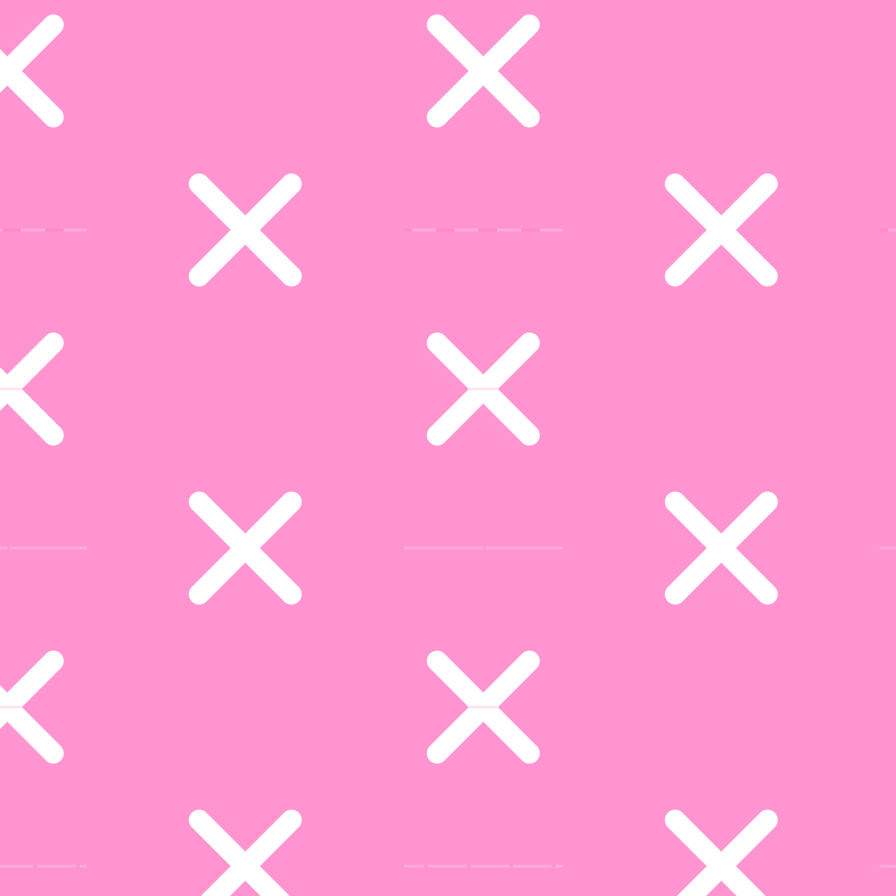
Write a three.js fragment shader that draws this pattern.

```glsl
varying vec2 vUv;

const vec3 PINK = vec3(1.0, 0.58, 0.82);
const vec3 WHITE = vec3(1.0);
const vec3 SCRATCH_TINT = vec3(1.0, 0.67, 0.85);
const vec3 SCRATCH_SHADE = vec3(1.0, 0.535, 0.785);
const vec3 SEAM_TINT = vec3(1.0, 0.89, 0.95);

const vec2 PERIOD = vec2(0.5313, 0.355);   // spacing of one lattice of crosses
const vec2 ANCHOR = vec2(0.5394, 0.5658);  // centre of one cross
const float ARM = 0.0515;                  // arm reach along each axis
const float STROKE = 0.0115;               // half the stroke width
const float SCRATCH_REACH = 0.0885;
const float SCRATCH_HALF = 0.0016;
const float SEAM_REACH = 0.0175;
const float SEAM_HALF = 0.0015;

// Offset from the nearest lattice point
vec2 latticeOffset(vec2 p) {
  return (fract(p / PERIOD + 0.5) - 0.5) * PERIOD;
}

float latticeRow(float y) {
  return floor(y / PERIOD.y + 0.5);
}

// Diagonal cross with round ends
float crossDistance(vec2 p) {
  p = abs(p);
  float along = clamp(0.5 * (p.x + p.y), 0.0, ARM);
  return length(p - along) - STROKE;
}

float boxDistance(vec2 p, vec2 halfSize) {
  vec2 d = abs(p) - halfSize;
  return max(d.x, d.y);
}

float cover(float d, float blur) {
  return 1.0 - smoothstep(-blur, blur, d);
}

// Lit part of a broken line; each row breaks differently
float dashes(float x, float row, float blur) {
  float spacing = 0.0475;
  float start = 0.031;
  float gap = 0.0045;
  if (row > 0.5) {
    start = 0.005;
    gap = 0.0205;
  } else if (row > -0.5) {
    spacing = 2.0 * SCRATCH_REACH;
    start = 0.0015;
    gap = 0.003;
  }
  float fromGap = abs((fract((x - start) / spacing + 0.5) - 0.5) * spacing);
  return 1.0 - cover(fromGap - 0.5 * gap, blur);
}

void main() {
  float blur = 0.8 * fwidth(vUv.x);
  vec2 p = vUv - ANCHOR;
  vec2 shifted = p + 0.5 * PERIOD;
  vec2 main0 = latticeOffset(p);
  vec2 between = latticeOffset(shifted);
  vec3 color = PINK;

  // Faint broken scratches midway between crosses of a column
  float row = latticeRow(shifted.y);
  vec2 s = vec2(main0.x, between.y);
  float scratch = cover(boxDistance(s, vec2(SCRATCH_REACH, SCRATCH_HALF)), blur);
  vec3 gapColor = row > 0.5 ? SCRATCH_SHADE : PINK;
  vec3 scratchColor = mix(gapColor, SCRATCH_TINT, dashes(s.x, row, blur));
  color = mix(color, scratchColor, scratch);

  // Two staggered lattices of crosses
  float crosses = min(crossDistance(main0), crossDistance(between));
  float ink = cover(crosses, blur);
  color = mix(color, WHITE, ink);

  // Seam through the middle of the lower crosses of the first lattice
  float seam = cover(boxDistance(main0, vec2(SEAM_REACH, SEAM_HALF)), blur);
  seam *= ink * step(latticeRow(p.y), 0.5);
  color = mix(color, SEAM_TINT, seam);

  gl_FragColor = vec4(color, 1.0);
}
```
